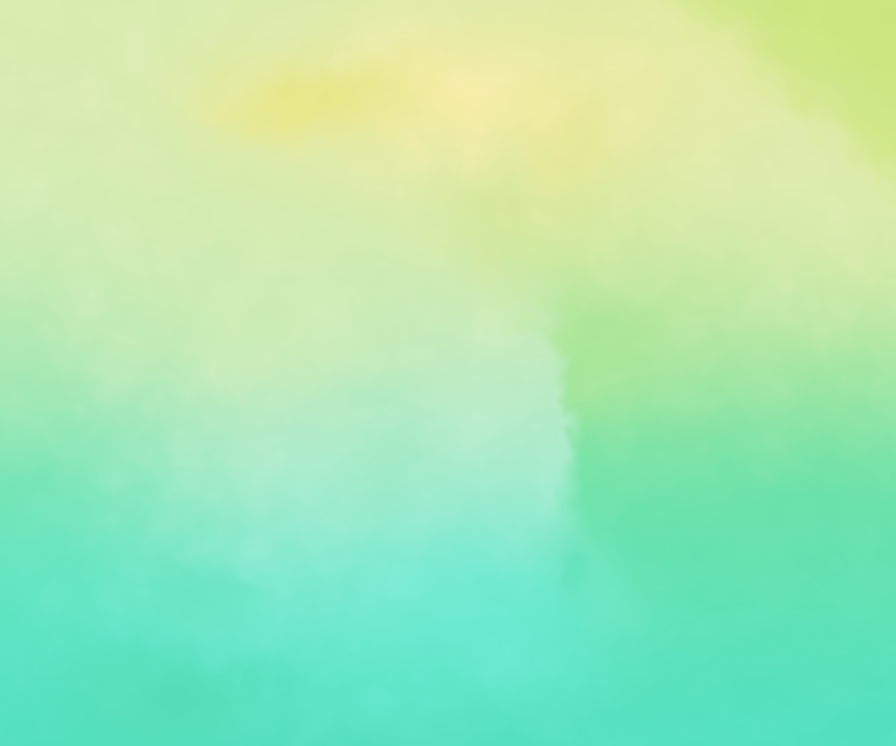
Write a Shadertoy shader that draws this background.

```glsl
// A soft watercolour sky: lime and yellow haze above, mint and aqua below.
// Two vertical colour ramps blend sideways, a pale domed cloud lies between
// them, and glows add tints; layered sines and cellular puffs fray the edges.

const vec3 LEFT_AIR[7] = vec3[7](
    vec3(.33, .88, .76), vec3(.38, .90, .78), vec3(.44, .895, .71),
    vec3(.68, .915, .71), vec3(.81, .925, .71), vec3(.855, .925, .70),
    vec3(.86, .925, .69));
const vec3 RIGHT_AIR[7] = vec3[7](
    vec3(.33, .88, .76), vec3(.37, .885, .725), vec3(.42, .885, .665),
    vec3(.65, .905, .64), vec3(.84, .92, .66), vec3(.90, .92, .65),
    vec3(.89, .92, .65));
const vec3 CLOUD[7] = vec3[7](
    vec3(.33, .88, .76), vec3(.43, .915, .82), vec3(.645, .925, .815),
    vec3(.745, .925, .775), vec3(.84, .922, .69), vec3(.885, .92, .66),
    vec3(.89, .92, .66));

// Smooth quadratic blend through evenly spaced colours
vec3 ramp(vec3 stops[7], float height) {
    float t = clamp(height, 0.0, 1.0) * 6.0;
    float nearest = clamp(floor(t + 0.5), 1.0, 5.0);
    float x = t - nearest;
    int i = int(nearest);
    return stops[i - 1] * 0.5 * (0.5 - x) * (0.5 - x)
         + stops[i] * (0.75 - x * x)
         + stops[i + 1] * 0.5 * (0.5 + x) * (0.5 + x);
}

// Layered, rotated sines that push the position around
vec2 drift(vec2 p, float frequency, float amount) {
    vec2 offset = vec2(0.0);
    mat2 turn = mat2(0.8, 0.6, -0.6, 0.8);
    vec2 q = p * frequency;
    for (int i = 0; i < 5; i++) {
        q = turn * q * 1.7 + vec2(1.3, 2.1);
        offset += amount * sin(q.yx + 1.5 * sin(q));
        amount *= 0.55;
    }
    return p + offset;
}

vec2 hash2(vec2 cell) {
    vec2 s = vec2(dot(cell, vec2(127.1, 311.7)), dot(cell, vec2(269.5, 183.3)));
    return fract(sin(s) * 4375.85);
}

// Cellular noise with rounded seams, roughly -0.5 to 0.5
float cells(vec2 p) {
    vec2 cell = floor(p);
    float sum = 0.0;
    for (int y = -1; y <= 1; y++)
        for (int x = -1; x <= 1; x++) {
            vec2 id = cell + vec2(x, y);
            vec2 d = id + hash2(id) - p;
            sum += exp(-9.0 * dot(d, d));
        }
    return clamp(sum, 0.0, 1.2) - 0.4;
}

// Three octaves of cellular puffs
float puffs(vec2 p) {
    return 0.5 * cells(p * 11.0) + 0.3 * cells(p * 23.0 + 4.7) + 0.2 * cells(p * 47.0 + 9.1);
}

vec3 tint(vec3 base, vec3 colour, float strength, vec2 p, vec2 centre, vec2 radius) {
    vec2 d = (p - centre) / radius;
    return mix(base, colour, strength * exp(-dot(d, d)));
}

// Crisp right flank, soft crown and foot, long fade to the left
float cloudMask(vec2 p) {
    vec2 d = (p - vec2(0.404, 0.344)) / vec2(0.241, 0.42);
    float softness = 0.05 + 0.30 * smoothstep(0.3, 0.95, d.y)
                   + 0.60 * smoothstep(0.1, -0.5, d.y);
    float reach = length(vec2(max(d.x, 0.0), d.y));
    float body = 1.0 - smoothstep(1.0 - softness, 1.0 + softness, reach);
    return body * smoothstep(0.0, 0.33, p.x);
}

void mainImage(out vec4 fragColor, in vec2 fragCoord) {
    vec2 uv = fragCoord / iResolution.xy;
    vec2 p = drift(uv, 6.0, 0.009);
    float puff = puffs(p * vec2(1.0, 0.85));
    p += 0.018 * puff * vec2(0.6, 1.0);
    vec2 wisp = drift(uv, 10.0, 0.007) + 0.045 * puff * vec2(0.6, 1.0);

    // Air on both sides
    vec3 colour = mix(ramp(LEFT_AIR, p.y), ramp(RIGHT_AIR, p.y),
                      smoothstep(0.15, 0.68, p.x));

    // Green shade behind the cloud, and lime in the upper right corner
    colour = tint(colour, vec3(.66, .90, .58), 0.7, p, vec2(0.66, 0.55), vec2(0.09, 0.11));
    colour = tint(colour, vec3(.86, .925, .70), 0.65, p, vec2(0.91, 0.74), vec2(0.13, 0.14));
    float corner = dot(wisp - vec2(0.88, 0.89), normalize(vec2(1.0, 0.95)));
    float lime = 0.65 * smoothstep(-0.05, 0.035, corner) + 0.25 * smoothstep(-0.03, 0.14, corner);
    colour = mix(colour, vec3(.79, .90, .48), lime);

    // Pale cloud with a warm belly and a dim hollow
    colour = mix(colour, ramp(CLOUD, p.y), cloudMask(wisp));
    colour = tint(colour, vec3(.81, .925, .70), 0.65, wisp, vec2(0.29, 0.56), vec2(0.18, 0.10));
    colour = tint(colour, vec3(.60, .91, .75), 0.35, wisp, vec2(0.42, 0.39), vec2(0.045, 0.10));

    // Yellow haze
    colour = tint(colour, vec3(.975, .93, .66), 0.85, p, vec2(0.51, 0.87), vec2(0.16, 0.095));
    colour = tint(colour, vec3(.915, .90, .51), 0.8, wisp, vec2(0.335, 0.865), vec2(0.11, 0.055));
    colour = tint(colour, vec3(.905, .90, .56), 0.5, wisp, vec2(0.64, 0.81), vec2(0.06, 0.075));
    colour = tint(colour, vec3(.835, .905, .58), 0.55, wisp, vec2(0.56, 0.70), vec2(0.08, 0.07));

    // Aqua light and green shadows near the ground
    colour = tint(colour, vec3(.42, .92, .83), 0.7, p, vec2(0.55, 0.15), vec2(0.14, 0.10));
    colour = tint(colour, vec3(.33, .86, .70), 0.7, wisp, vec2(0.18, 0.06), vec2(0.11, 0.065));
    colour = tint(colour, vec3(.38, .885, .74), 0.5, wisp, vec2(0.24, 0.20), vec2(0.08, 0.05));
    colour = tint(colour, vec3(.36, .87, .71), 0.55, wisp, vec2(0.64, 0.235), vec2(0.016, 0.035));
    colour = tint(colour, vec3(.46, .91, .78), 0.5, wisp, vec2(0.675, 0.21), vec2(0.03, 0.05));

    // Faint mottling
    colour += puff * vec3(0.022, 0.008, 0.022);
    fragColor = vec4(clamp(colour, 0.0, 1.0), 1.0);
}
```
